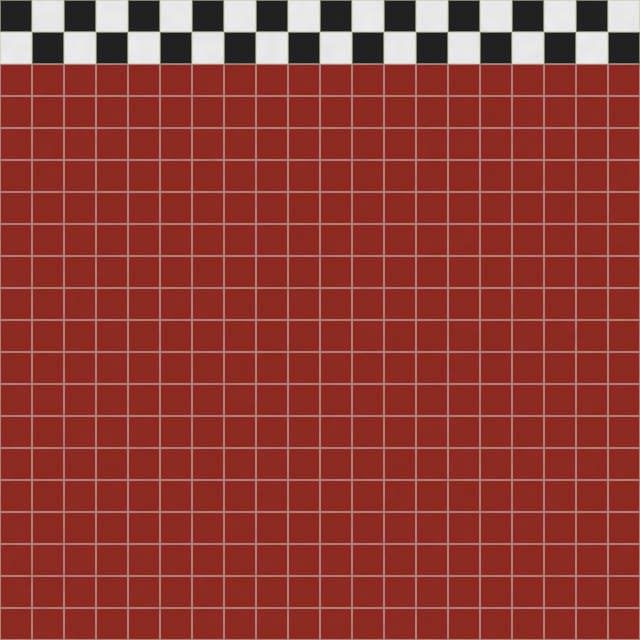
A three.js fragment shader for this pattern:

```glsl
// Red square wall tiles with pale grout below a two-row black and white checker border.
varying vec2 vUv;

#define TILES 20.0          // tiles across the canvas
#define BORDER_ROWS 2.0     // checker rows at the top
#define GROUT_WIDTH 0.038   // in tile units
#define EDGE_SOFTNESS 0.039 // in tile units
#define GROUT_WEAR 0.22     // uneven strength along the joints
#define GLAZE_VARIATION 0.02
#define RED_GLAZE vec3(0.55, 0.165, 0.135)
#define BLACK_GLAZE vec3(0.13)
#define WHITE_GLAZE vec3(0.91)
#define GROUT_COLOR vec3(0.80, 0.755, 0.69)

float hash(vec2 p) {
  vec3 q = fract(vec3(p.xyx) * 0.1031);
  q += dot(q, q.yzx + 33.33);
  return fract((q.x + q.y) * q.z);
}

vec2 gradient(vec2 cell) {
  float angle = 6.2832 * hash(cell);
  return vec2(cos(angle), sin(angle));
}

float gradientNoise(vec2 p) {
  vec2 i = floor(p);
  vec2 f = fract(p);
  vec2 u = f * f * f * (f * (f * 6.0 - 15.0) + 10.0);
  vec2 e = vec2(1.0, 0.0);
  float low = mix(dot(gradient(i), f), dot(gradient(i + e), f - e), u.x);
  float high = mix(dot(gradient(i + e.yx), f - e.yx),
                   dot(gradient(i + e.xx), f - e.xx), u.x);
  return mix(low, high, u.y);
}

// Soft coverage of the joints on each axis.
vec2 groutCoverage(vec2 p) {
  vec2 jointDistance = 0.5 - abs(fract(p) - 0.5);
  return clamp((0.5 * GROUT_WIDTH - jointDistance) / EDGE_SOFTNESS + 0.5, 0.0, 1.0);
}

vec3 tileColor(vec2 cell) {
  float isDark = mod(cell.x + cell.y, 2.0);
  vec3 checker = mix(WHITE_GLAZE, BLACK_GLAZE, isDark);
  float inBorder = step(TILES - BORDER_ROWS, cell.y);
  return mix(RED_GLAZE, checker, inBorder);
}

void main() {
  vec2 p = vUv * TILES;
  vec2 cell = min(floor(p), TILES - 1.0);

  // Glazed tiles with a faint tone shift
  float tone = 0.5 * (hash(cell) - 0.5) + gradientNoise(p * 2.3);
  vec3 color = tileColor(cell) * (1.0 + GLAZE_VARIATION * tone);

  // Slightly worn grout
  vec2 joints = groutCoverage(p);
  float wear = GROUT_WEAR * max(gradientNoise(p * 1.7 + 40.0), 0.0);
  color = mix(color, GROUT_COLOR, max(joints.x, joints.y) * (1.0 - wear));

  gl_FragColor = vec4(color, 1.0);
}
```
